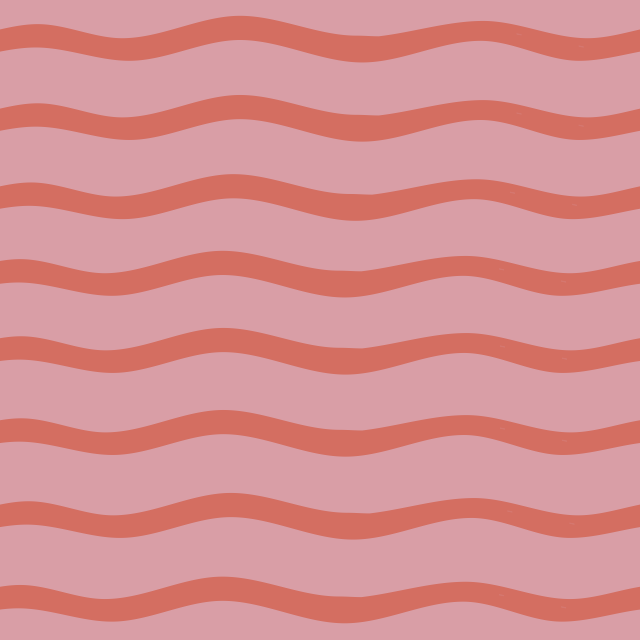
Reproduce this pattern procedurally as a Shadertoy shader.

```glsl
// Eight coral wavy bands on dusty pink, each a slightly shifted copy of one
// hand-drawn wave. Both band edges are periodic curves eased between crests
// and troughs, so the line swells and thins; faint nicks mark the paint.

// Knot: x, depth below the highest crest, sharpness of departure.
const vec3 TOP_EDGE[8] = vec3[8](
    vec3(0.059, 0.013, 0.0), vec3(0.191, 0.035, 0.0),
    vec3(0.375, 0.000, 0.0), vec3(0.557, 0.031, 0.0),
    vec3(0.592, 0.032, 0.4), vec3(0.755, 0.008, 0.0),
    vec3(0.918, 0.035, 0.0), vec3(1.059, 0.013, 0.0));

const vec3 BOTTOM_EDGE[8] = vec3[8](
    vec3(0.056, 0.0495, 0.0), vec3(0.202, 0.0703, 0.0),
    vec3(0.375, 0.0378, 0.0), vec3(0.566, 0.0729, 0.0),
    vec3(0.751, 0.0391, 0.0), vec3(0.905, 0.0703, 0.0),
    vec3(1.056, 0.0495, 0.0), vec3(1.202, 0.0703, 0.0));

// Per band: sideways shift, depth of its crest below the canvas top.
const vec2 BAND_OFFSET[8] = vec2[8](
    vec2(0.0, 0.0247), vec2(0.0, 0.1484),
    vec2(-0.0104, 0.2721), vec2(-0.0273, 0.3919),
    vec2(-0.0260, 0.5124), vec2(-0.0260, 0.6406),
    vec2(-0.0143, 0.7702), vec2(-0.0273, 0.9010));

float edgeDepth(vec3 knots[8], float x) {
    x = fract(x - knots[0].x) + knots[0].x;
    float depth = knots[0].y;
    for (int i = 0; i < 7; i++) {
        vec3 a = knots[i], b = knots[i + 1];
        if (x >= a.x && x < b.x) {
            float t = (x - a.x) / (b.x - a.x);
            float ease = mix(smoothstep(0.0, 1.0, t), t * (2.0 - t), a.z);
            depth = mix(a.y, b.y, ease);
        }
    }
    return depth;
}

// Short, slightly sloping scratch
float nick(vec2 p, float pixel) {
    p.y -= 0.2 * p.x;
    float d = length(vec2(max(abs(p.x) - 0.003, 0.0), p.y));
    return 1.0 - smoothstep(0.0003, 0.0003 + pixel, d);
}

void mainImage(out vec4 fragColor, in vec2 fragCoord) {
    vec2 uv = fragCoord / iResolution.xy;
    float pixel = 1.0 / iResolution.y;
    vec3 pink = vec3(0.85, 0.62, 0.65);
    vec3 coral = vec3(0.83, 0.43, 0.38);
    vec3 color = pink;

    for (int i = 0; i < 8; i++) {
        // Band space, with y measured downwards from the crest
        vec2 p = vec2(uv.x, 1.0 - uv.y) - BAND_OFFSET[i];
        float below = clamp((p.y - edgeDepth(TOP_EDGE, p.x)) / pixel + 0.5, 0.0, 1.0);
        float above = clamp((edgeDepth(BOTTOM_EDGE, p.x) - p.y) / pixel + 0.5, 0.0, 1.0);

        // Faint wear inside the band
        float wear = max(nick(p - vec2(0.811, 0.029), pixel),
                         nick(p - vec2(0.908, 0.048), pixel));
        color = mix(color, mix(coral, pink, 0.2 * wear), below * above);
    }
    fragColor = vec4(color, 1.0);
}
```
